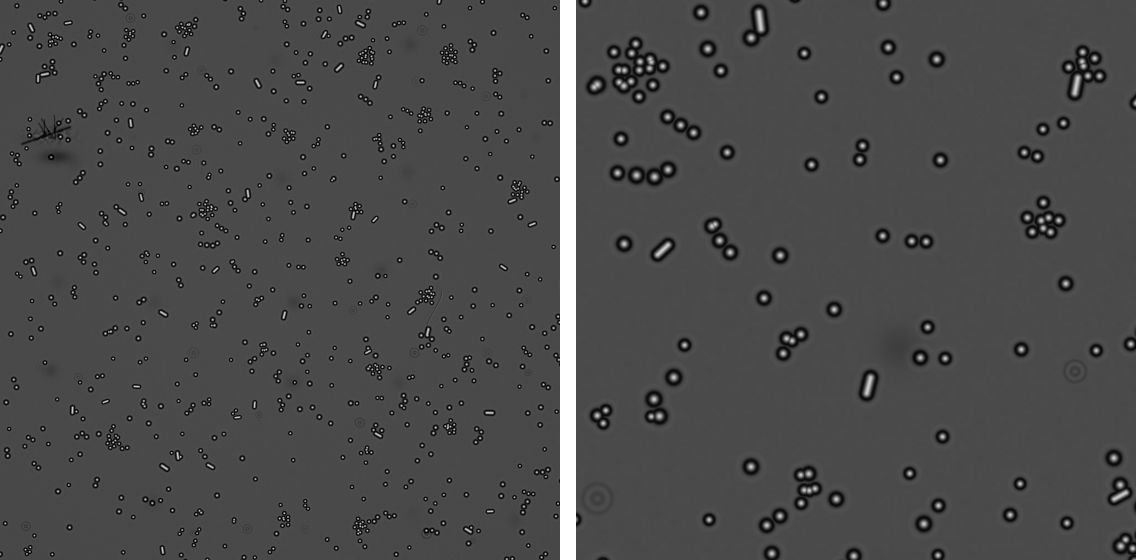
Left: the whole. Right: its middle third, enlarged.
Reproduce this texture procedurally as a Shadertoy shader.

```glsl
const float BACKGROUND = 0.291;
const float RING_DEPTH = 0.25;
const float CORE_GLOW = 0.50;
const float HALO_GLOW = 0.018;
const float GRAIN = 0.008;
const float BEAD_RADIUS = 0.0051;
const float BEAD_CELLS = 26.0;
const float CLUMP_CELLS = 7.0;
const float GHOST_CELLS = 10.0;
const float BLUR_CELLS = 5.0;
const vec2 DEBRIS_CENTER = vec2(0.09, 0.758);
const vec2 SMEAR_CENTER = vec2(0.10, 0.72);
const vec2 FIBRE_CENTER = vec2(0.775, 0.445);

float hash(vec2 p) {
    return fract(sin(dot(p, vec2(127.1, 311.7))) * 43758.5453);
}

vec2 hash2(vec2 p) {
    return vec2(hash(p), hash(p + 57.3));
}

float noise(vec2 p) {
    vec2 i = floor(p), f = fract(p);
    f = f * f * (3.0 - 2.0 * f);
    return mix(mix(hash(i), hash(i + vec2(1, 0)), f.x),
               mix(hash(i + vec2(0, 1)), hash(i + vec2(1, 1)), f.x), f.y);
}

vec2 direction(float angle) {
    return vec2(cos(angle), sin(angle));
}

float segment(vec2 p, vec2 a, vec2 b) {
    vec2 ab = b - a;
    return length(p - a - ab * clamp(dot(p - a, ab) / dot(ab, ab), 0.0, 1.0));
}

float bell(float x) {
    return exp(-x * x);
}

// Single bead, pair, triple or rod; distance in bead radii
float beadGroup(vec2 p, vec2 seed) {
    float kind = hash(seed + 3.1);
    float angle = 6.2832 * hash(seed + 7.7);
    float radius = BEAD_RADIUS * mix(0.82, 1.16, hash(seed + 11.9));
    vec2 next = 1.85 * radius * direction(angle);
    float d = length(p);
    if (kind > 0.94) {
        d = segment(p, vec2(0), next);
    } else if (kind > 0.74) {
        d = min(d, length(p - next));
        vec2 last = next + 1.8 * radius * direction(angle + 2.4 * hash(seed + 5.3) - 1.2);
        if (kind > 0.86) d = min(d, length(p - last));
    }
    return d / radius;
}

float scatteredBeads(vec2 uv) {
    float nearest = 9.0;
    vec2 home = floor(uv * BEAD_CELLS);
    for (int k = 0; k < 18; k++) {
        vec2 cell = home + vec2(k % 3 - 1, (k / 3) % 3 - 1);
        vec2 seed = cell + 41.7 * float(k / 9);
        float chance = 0.24 + 0.34 * noise(cell * 0.22);
        if (hash(seed + 19.3) < chance) {
            vec2 center = (cell + hash2(seed)) / BEAD_CELLS;
            nearest = min(nearest, beadGroup(uv - center, seed));
        }
    }
    return nearest;
}

// Tight heaps of beads laid on a jittered spiral
float clumps(vec2 uv) {
    vec2 cell = floor(uv * CLUMP_CELLS);
    if (hash(cell + 83.1) > 0.48) return 9.0;
    vec2 p = uv - (cell + 0.25 + 0.5 * hash2(cell + 23.9)) / CLUMP_CELLS;
    float size = hash(cell + 61.7);
    float count = 4.0 + 11.0 * size * size;
    float nearest = 9.0;
    for (float i = 0.0; i < 15.0; i++) {
        if (i >= count) break;
        vec2 jitter = hash2(cell + i * 3.7) - 0.5;
        vec2 offset = 0.85 * sqrt(i) * direction(2.4 * i + 40.0 * size) + 0.9 * jitter;
        nearest = min(nearest, length(p / BEAD_RADIUS - offset) * 1.12);
    }
    return nearest;
}

float beadShade(float q) {
    return CORE_GLOW * bell(q / 0.31) - RING_DEPTH * bell((q - 0.69) / 0.27)
         + HALO_GLOW * bell((q - 1.45) / 0.25);
}

// Faint concentric rings of beads far out of focus
float ghosts(vec2 uv) {
    vec2 cell = floor(uv * GHOST_CELLS);
    vec2 seed = cell + 131.3;
    if (hash(seed) > 0.36) return 0.0;
    vec2 center = (cell + 0.25 + 0.5 * hash2(seed + 9.1)) / GHOST_CELLS;
    float q = length(uv - center) / mix(0.006, 0.011, hash(seed + 4.7));
    float rings = 0.035 * cos(11.0 * q) - 0.022;
    return rings * (1.0 - smoothstep(0.75, 1.15, q)) * mix(0.4, 1.3, hash(seed + 2.9));
}

float softBlurs(vec2 uv) {
    vec2 cell = floor(uv * BLUR_CELLS);
    vec2 seed = cell + 211.9;
    vec2 center = (cell + 0.3 + 0.4 * hash2(seed)) / BLUR_CELLS;
    float strength = hash(seed + 8.3);
    return -0.055 * strength * strength * bell(length(uv - center) / 0.012);
}

// Splinters, their smear and one thin fibre
float debris(vec2 uv) {
    vec2 p = uv - DEBRIS_CENTER;
    float shade = -0.20 * bell(segment(p, vec2(-0.05, -0.015), vec2(0.035, 0.015)) / 0.0022);
    for (float i = 0.0; i < 7.0; i++) {
        vec2 start = (hash2(vec2(i, 5.3)) - 0.5) * vec2(0.07, 0.022);
        vec2 tip = start + 0.026 * direction(0.5 + 2.7 * hash(vec2(i, 8.1)));
        shade -= 0.13 * bell(segment(p, start, tip) / 0.0014);
    }
    float speckle = noise(uv * 260.0) - 0.65;
    shade += 0.32 * speckle * bell(length(p / vec2(0.036, 0.012)));
    shade -= 0.13 * bell(length((uv - SMEAR_CENTER) / vec2(0.026, 0.011)));
    vec2 f = uv - FIBRE_CENTER;
    float side = f.x - 0.014 * sin(f.y * 42.0);
    float span = 1.0 - smoothstep(0.033, 0.038, abs(f.y));
    return shade + span * (0.05 * bell((side - 0.002) / 0.001) - 0.07 * bell(side / 0.001));
}

void mainImage(out vec4 fragColor, in vec2 fragCoord) {
    vec2 uv = fragCoord / iResolution.y;
    float shade = BACKGROUND - 0.025 * dot(uv - 0.5, uv - 0.5);
    shade += GRAIN * (noise(uv * 380.0) - 0.5);
    shade += ghosts(uv) + softBlurs(uv) + debris(uv);
    shade += beadShade(min(scatteredBeads(uv), clumps(uv)));
    fragColor = vec4(vec3(clamp(shade, 0.03, 1.0)), 1.0);
}
```
